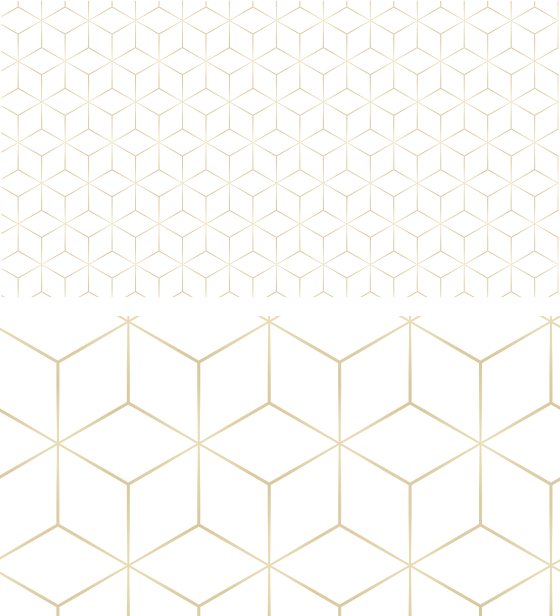
Top, the full canvas; bottom, a detail of the centre.
Reproduce this pattern procedurally as a WebGL 1 fragment shader.

```glsl
precision highp float;
// Thin gold lattice of isometric cubes (rhombille tiling) on white.
// Each pixel is folded into the hexagon around its nearest six-way joint;
// three lines through that joint give the spokes, tapered and lightly worn.

uniform vec2 u_resolution;

#define JOINT_SPACING 0.08385           // between joints, in canvas widths
#define JOINT_ORIGIN vec2(0.3678, 0.2812)
#define WIDTH_AT_JOINT 0.0012
#define WIDTH_AT_CORNER 0.0018
#define GOLD_PALE vec3(0.90, 0.845, 0.68)
#define GOLD_DEEP vec3(0.845, 0.77, 0.60)
#define WEAR 0.14
#define MARGIN_LOW vec2(0.0026, 0.0050)  // blank rim, left and bottom
#define MARGIN_HIGH vec2(0.0026, 0.0015) // blank rim, right and top

const float ROOT3 = 1.7320508;

float hash(vec2 p) {
  return fract(sin(dot(p, vec2(127.1, 311.7))) * 43758.5453);
}

float valueNoise(vec2 p) {
  vec2 i = floor(p);
  vec2 f = fract(p);
  f = f * f * (3.0 - 2.0 * f);
  float low = mix(hash(i), hash(i + vec2(1.0, 0.0)), f.x);
  float high = mix(hash(i + vec2(0.0, 1.0)), hash(i + vec2(1.0, 1.0)), f.x);
  return mix(low, high, f.y);
}

// Offset from the nearest joint of a triangular lattice with unit spacing
vec2 offsetFromJoint(vec2 p) {
  vec2 period = vec2(1.0, ROOT3);
  vec2 a = mod(p + 0.5 * period, period) - 0.5 * period;
  vec2 b = mod(p, period) - 0.5 * period;
  return dot(a, a) < dot(b, b) ? a : b;
}

// Distance to the nearest of the lines at 30, 90 and 150 degrees
float spokeDistance(vec2 q) {
  q = abs(q);
  return min(q.x, abs(0.5 * ROOT3 * q.y - 0.5 * q.x));
}

// Share of a pixel covered by a line, also for lines thinner than a pixel
float lineCoverage(float dist, float halfWidth, float pixel) {
  float outer = clamp(dist + 0.5 * pixel, -halfWidth, halfWidth);
  float inner = clamp(dist - 0.5 * pixel, -halfWidth, halfWidth);
  return (outer - inner) / pixel;
}

void main() {
  float pixel = 1.0 / u_resolution.x;
  vec2 p = gl_FragCoord.xy * pixel;
  vec2 canvas = u_resolution * pixel;

  // Spokes run from the joint (0) to the hexagon corner (1)
  vec2 lattice = (p - JOINT_ORIGIN) / JOINT_SPACING;
  vec2 q = offsetFromJoint(lattice);
  float along = clamp(length(q) * ROOT3, 0.0, 1.0);
  float dist = spokeDistance(q) * JOINT_SPACING;

  // Taper toward the joint
  float taper = smoothstep(0.0, 0.7, along);
  float halfWidth = 0.5 * mix(WIDTH_AT_JOINT, WIDTH_AT_CORNER, taper);
  float ink = lineCoverage(dist, halfWidth, pixel);

  // Foil shading and uneven wear
  float wear = valueNoise(lattice * 5.0 + 40.0);
  vec3 gold = mix(GOLD_PALE, GOLD_DEEP, smoothstep(0.1, 1.0, along));
  ink *= 1.0 - WEAR * wear;

  // Blank rim
  vec2 low = clamp((p - MARGIN_LOW) / pixel + 0.5, 0.0, 1.0);
  vec2 high = clamp((canvas - MARGIN_HIGH - p) / pixel + 0.5, 0.0, 1.0);
  ink *= low.x * low.y * high.x * high.y;

  gl_FragColor = vec4(mix(vec3(1.0), gold, ink), 1.0);
}
```
